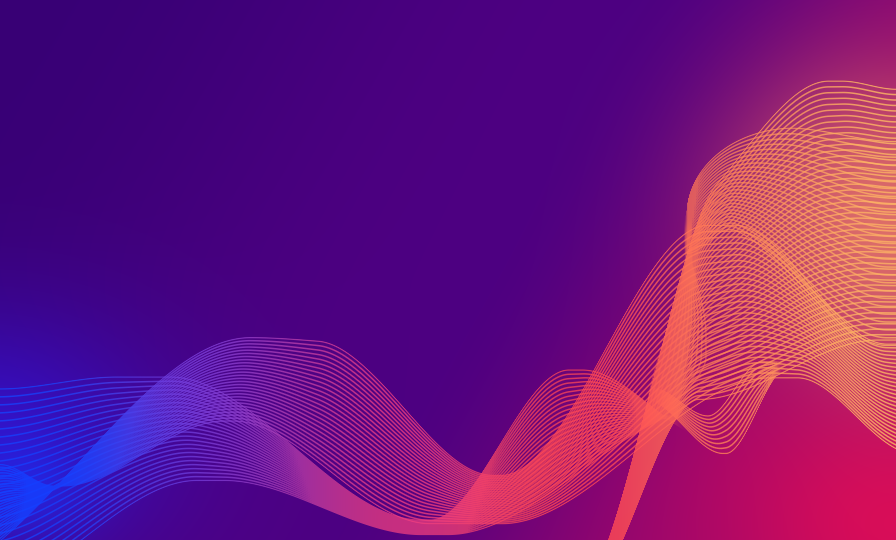
Reproduce this background procedurally as a Shadertoy shader.

```glsl
// Twisting ribbons of fine lines, blue to gold, over a violet and crimson gradient.

// Smooth ramp from 0 to 1 between a and b
float ramp(float a, float b, float x) { return smoothstep(a, b, x); }

// Soft elliptical glow
float glow(vec2 p, vec2 centre, vec2 radius) {
    vec2 q = (p - centre) / radius;
    return exp(-dot(q, q));
}

// Coverage of evenly spread lines between the edges a and b of a ribbon
float ribbon(float v, float a, float b, float count) {
    float px = 1.0 / iResolution.y;
    float halfLine = 0.0014;
    float width = max(abs(b - a), 0.006);
    float offset = v - 0.5 * (a + b);
    float u = count * (offset / width + 0.5);
    float slope = max(length(vec2(dFdx(u), dFdy(u))) * iResolution.y, 1e-3);
    float d = abs(fract(u + 0.5) - 0.5) / slope;
    float lines = clamp((halfLine - d) / px + 0.5, 0.0, 1.0);
    // Lines finer than the grid melt into their mean tone
    float mean = min(1.0, 2.0 * halfLine * slope);
    lines = mix(lines, mean, smoothstep(0.42, 0.7, slope * px));
    float inside = clamp((0.5 * width - abs(offset)) / px + 1.0, 0.0, 1.0);
    return inside * mix(lines, 1.0, 0.03);
}

vec3 background(vec2 p) {
    vec3 col = mix(vec3(0.22, 0.0, 0.46), vec3(0.30, 0.0, 0.505), ramp(-0.3, 0.3, p.x - 0.34 * p.y));
    col = mix(col, vec3(0.20, 0.07, 0.82), 0.85 * glow(p, vec2(-0.02, 0.18), vec2(0.2, 0.24)));
    col = mix(col, vec3(0.58, 0.02, 0.43), ramp(0.46, 0.88, p.x - 0.34 * p.y + 0.095));
    col = mix(col, vec3(0.86, 0.05, 0.34), 0.95 * glow(p, vec2(1.0, 0.03), vec2(0.21, 0.28)));
    return mix(col, vec3(0.88, 0.44, 0.41), 0.8 * glow(p, vec2(0.98, 0.62), vec2(0.16, 0.25)));
}

// Line tint along the width
vec3 lineColour(vec2 p) {
    vec3 col = mix(vec3(0.08, 0.27, 1.0), vec3(0.47, 0.24, 0.86), ramp(0.05, 0.25, p.x + 0.25 * max(p.y - 0.2, 0.0)));
    col = mix(col, vec3(0.93, 0.24, 0.50), ramp(0.20, 0.45, p.x));
    col = mix(col, vec3(1.0, 0.28, 0.33), ramp(0.45, 0.62, p.x));
    col = mix(col, vec3(1.0, 0.50, 0.34), ramp(0.66, 0.82, p.x));
    return mix(col, vec3(1.0, 0.73, 0.39), ramp(0.78, 1.0, p.x));
}

void mainImage(out vec4 fragColor, in vec2 fragCoord) {
    vec2 p = fragCoord / iResolution.xy;
    float x = p.x, y = p.y;
    vec3 col = background(p);
    vec3 tint = lineColour(p);

    // Long wave running across the whole canvas
    float waveTop = -0.08 + 0.455 * ramp(-0.1, 0.28, x) - 0.012 * ramp(0.28, 0.42, x)
        - 0.243 * ramp(0.355, 0.55, x) + 0.463 * ramp(0.56, 0.79, x) - 0.22 * ramp(0.82, 0.99, x);
    float waveLow = 0.14 - 0.04 * ramp(0.0, 0.06, x) + 0.12 * ramp(0.07, 0.25, x)
        - 0.19 * ramp(0.26, 0.48, x) + 0.27 * ramp(0.56, 0.86, x) - 0.14 * ramp(0.89, 1.02, x);
    float wave = ribbon(y, waveTop, waveLow, 27.0);

    // Second wave, twisting over the first
    float loopTop = 0.28 + 0.022 * ramp(0.0, 0.13, x) - 0.265 * ramp(0.19, 0.47, x)
        + 0.278 * ramp(0.48, 0.635, x) - 0.13 * ramp(0.65, 0.80, x);
    float loopLow = -0.1 + 0.21 * ramp(-0.03, 0.22, x) - 0.1 * ramp(0.25, 0.47, x)
        + 0.24 * ramp(0.5, 0.8, x);
    float loops = ribbon(y, loopTop, loopLow, 25.0) * (1.0 - ramp(0.72, 0.77, x));

    // Low hanging loop at its end
    float cupLow = 0.26 - 0.10 * ramp(0.72, 0.807, x) + 0.16 * ramp(0.81, 0.88, x);
    float cupTop = 0.28 - 0.05 * ramp(0.73, 0.79, x) + 0.10 * ramp(0.79, 0.85, x);
    float cup = ribbon(y, cupTop, cupLow, 9.0) * ramp(0.72, 0.75, x) * (1.0 - ramp(0.86, 0.875, x));

    // Steep trunk opening into a wide fan
    float fanTop = -0.1 + 0.68 * ramp(0.64, 0.80, x) + 0.27 * ramp(0.73, 0.925, x)
        - 0.015 * ramp(0.94, 1.0, x);
    float fanLow = -0.1 + 0.36 * ramp(0.65, 0.78, x) + 0.11 * ramp(0.78, 0.98, x);
    float fan = ribbon(y, fanTop, fanLow, 46.0);

    // Rounded fold lying over the fan
    float fromFold = 1.0 - clamp((x - 0.766) / 0.12, 0.0, 1.0);
    float foldTop = 0.60 + 0.163 * sqrt(1.0 - fromFold * fromFold) - 0.025 * ramp(0.88, 1.0, x);
    float foldLow = 0.53 + 0.05 * ramp(0.766, 0.82, x) - 0.22 * ramp(0.80, 0.99, x);
    float fold = ribbon(y, foldTop, foldLow, 26.0) * ramp(0.764, 0.768, x);

    // Narrow veil hanging below the fold
    float veilRight = 0.788 - 0.022 * ramp(0.38, 0.58, y) - 0.05 * (1.0 - ramp(0.2, 0.34, y));
    float veilLeft = 0.72 + 0.05 * ramp(0.2, 0.58, y);
    float veil = ribbon(x, veilLeft, veilRight, 10.0) * ramp(0.2, 0.25, y) * (1.0 - ramp(0.56, 0.6, y));

    col = mix(col, tint, 0.75 * loops);
    col = mix(col, tint, 0.8 * cup);
    col = mix(col, tint, 0.8 * wave);
    col = mix(col, tint, 0.5 * veil);
    col = mix(col, tint, 0.8 * fan);
    col = mix(col, tint, 0.75 * fold);

    // Warm and cool light where the ribbons gather
    col = mix(col, vec3(0.98, 0.62, 0.40), 0.3 * glow(p, vec2(1.0, 0.5), vec2(0.09, 0.2)));
    col = mix(col, vec3(0.08, 0.22, 1.0), 0.5 * glow(p, vec2(0.03, 0.1), vec2(0.07, 0.09)));
    fragColor = vec4(col, 1.0);
}
```
